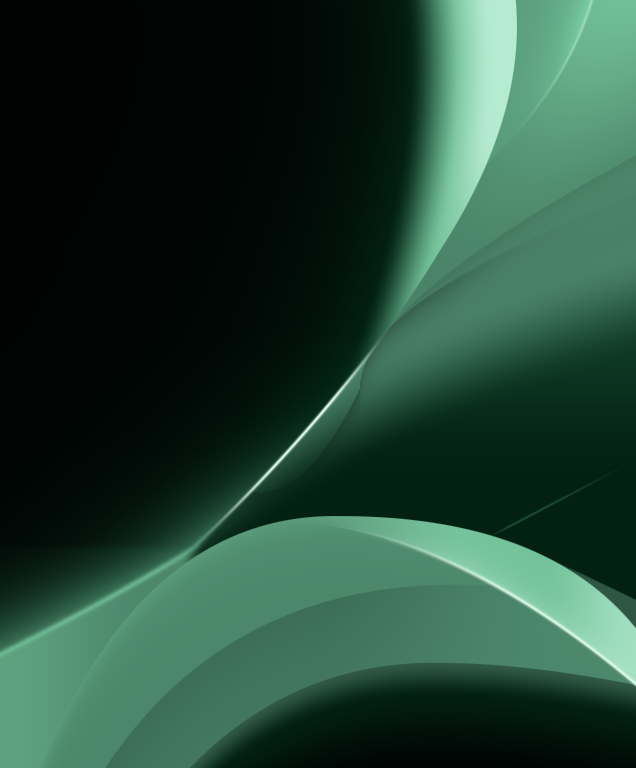
This background is drawn by a Shadertoy shader. Its source:

```glsl
// Overlapping translucent green sheets around a dark orb with a bright rim.
// Each sheet is bounded by quadratic Bezier arcs solved as functions of one
// axis, then layered back to front with soft gradients and thin glints.

const vec3 BLACK = vec3(0.0, 0.012, 0.008);
const vec3 NIGHT = vec3(0.01, 0.13, 0.075);
const vec3 DEEP  = vec3(0.06, 0.23, 0.15);
const vec3 MOSS  = vec3(0.23, 0.42, 0.33);
const vec3 SAGE  = vec3(0.30, 0.53, 0.42);
const vec3 MINT  = vec3(0.45, 0.76, 0.60);
const vec3 PALE  = vec3(0.71, 0.92, 0.82);
const vec3 WHITE = vec3(0.90, 1.0, 0.94);

const float GLOW_REACH = 0.085;   // fade of the green into the orb
const float HAZE_REACH = 0.040;   // brighter haze along the low rim
const float GLINT_WIDTH = 0.0022; // half width of the white rim
const int STREAKS = 3;

// Quadratic Bezier: value where its position component equals s.
float bow(float s, vec3 pos, vec3 val) {
    float h = pos.y - pos.x;
    float k = pos.x - 2.0 * pos.y + pos.z;
    float root = sqrt(max(h * h + k * (s - pos.x), 0.0));
    float t = (s - pos.x) / (h + (h < 0.0 ? -root : root));
    return mix(mix(val.x, val.y, t), mix(val.y, val.z, t), t);
}

// Antialiased coverage of the side where d is positive.
float cover(float d) {
    return clamp(0.5 + d / max(fwidth(d), 1e-5), 0.0, 1.0);
}

// Soft thin line around d = 0.
float glint(float d, float width) {
    return exp(-d * d / (width * width));
}

// Horizontal place of the orb's rim at height y.
float rimX(float y) {
    if (y > 0.674) return bow(y, vec3(0.974, 0.833, 0.674), vec3(0.673, 0.676, 0.573));
    if (y > 0.288) return bow(y, vec3(0.674, 0.484, 0.288), vec3(0.573, 0.458, 0.254));
    return bow(y, vec3(0.288, 0.232, 0.148), vec3(0.254, 0.169, 0.0));
}

float archY(float x) {
    if (x < 0.443) return bow(x, vec3(0.052, 0.189, 0.443), vec3(0.0, 0.333, 0.328));
    return bow(x, vec3(0.443, 0.710, 0.828), vec3(0.328, 0.328, 0.182));
}

float hollowY(float x) {
    if (x < 0.560) return bow(x, vec3(0.247, 0.378, 0.560), vec3(0.0, 0.135, 0.137));
    return bow(x, vec3(0.560, 0.677, 0.828), vec3(0.137, 0.138, 0.108));
}

// Fanned sheets and shadow to the right of the orb.
vec3 fanLayer(vec2 p) {
    float fan = p.y - bow(p.x, vec3(0.499, 0.573, 0.828), vec3(0.564, 0.659, 0.798));
    float light = smoothstep(-0.1, 0.25, fan) * smoothstep(0.5, 0.83, p.x);
    vec3 col = mix(SAGE * 0.96, MINT, light);
    for (int i = 0; i < STREAKS; i++) {
        float n = float(i);
        float d = fan + n * 0.22 * max(p.x - 0.5, 0.0) * (1.0 - 0.3 * n);
        float fade = exp(-n * 9.0 * max(p.x - 0.58, 0.0));
        col *= 1.0 - 0.11 * fade * cover(-d) * exp(-abs(d) / 0.022);
    }

    // Upper petal with a lit right edge.
    float petal = bow(p.y, vec3(1.0, 0.902, 0.811), vec3(0.771, 0.742, 0.658)) - p.x;
    float lit = exp(-max(petal, 0.0) / 0.035) * smoothstep(0.8, 1.0, p.y);
    col = mix(col, mix(SAGE * 1.15, MINT * 1.08, lit), cover(petal));
    col = mix(col, PALE, 0.55 * glint(petal, 0.002) * smoothstep(0.8, 0.96, p.y));

    // Broad shadow, faint crease and the lighter wedge by the arch.
    float shade = p.y - bow(p.x, vec3(0.326, 0.521, 0.828), vec3(0.375, 0.518, 0.609));
    vec3 dark = mix(NIGHT, DEEP, smoothstep(0.38, 0.58, p.y));
    col = mix(col, dark, smoothstep(0.065, -0.075, shade));
    float crease = p.y - 0.306 - 0.525 * (p.x - 0.647);
    float creaseFade = smoothstep(0.63, 0.67, p.x) * smoothstep(0.83, 0.70, p.x);
    col += SAGE * 0.35 * creaseFade * glint(crease, 0.0015);
    float wedge = 0.254 - 0.48 * (p.x - 0.755) - p.y;
    return mix(col, MOSS * 0.8, cover(wedge) * smoothstep(0.70, 0.77, p.x));
}

// Dark orb with its bright crescent at the upper right.
vec3 orbLayer(vec2 p, float rim, float lean) {
    float lobe = bow(p.y, vec3(1.0, 0.80, 0.56), vec3(0.560, 0.580, 0.499));
    float inside = max(min(rim, lobe) - p.x, 0.0) * lean;
    vec3 col = mix(BLACK, NIGHT * 1.25, exp(-inside / GLOW_REACH));
    float low = smoothstep(0.50, 0.20, p.y);
    col = mix(col, SAGE, 0.85 * low * exp(-inside / HAZE_REACH));
    float across = p.x - lobe;
    float pale = smoothstep(0.015, 0.08, across) * smoothstep(0.58, 0.84, p.y);
    return mix(col, mix(MINT, PALE, pale), smoothstep(-0.035, 0.040, across));
}

// Arched sheets at the bottom: body, inner fold, bright band, dark hollow.
vec3 archLayer(vec2 p, float depth) {
    vec3 col = mix(SAGE, MINT, 0.35 * exp(-depth / 0.025));
    float fold = bow(p.x, vec3(0.137, 0.286, 0.560), vec3(0.0, 0.225, 0.238)) - p.y;
    float foldFade = smoothstep(0.75, 0.40, p.x) * exp(-max(fold, 0.0) / 0.22);
    col = mix(col, MOSS, 0.9 * cover(fold) * foldFade);

    float hollow = hollowY(p.x) - p.y;
    vec3 pit = mix(NIGHT, BLACK, smoothstep(0.02, 0.15, hollow));
    pit = mix(MOSS * 0.85, pit, smoothstep(-0.005, 0.045, hollow));
    col = mix(col, pit, cover(hollow));

    float band = p.y - bow(p.x, vec3(0.391, 0.599, 0.828), vec3(0.320, 0.303, 0.109));
    float along = smoothstep(0.38, 0.62, p.x);
    vec3 sheen = mix(MINT, PALE, 0.7 * smoothstep(0.70, 0.83, p.x));
    sheen = mix(sheen, PALE, 0.4 * exp(-max(band, 0.0) / 0.02));
    col = mix(col, sheen, cover(band) * along);
    return mix(col, WHITE, 0.9 * glint(band, 0.0028) * smoothstep(0.43, 0.70, p.x));
}

void mainImage(out vec4 fragColor, in vec2 fragCoord) {
    vec2 p = fragCoord / iResolution.y;
    float rim = rimX(p.y);
    float slope = (rimX(p.y + 0.004) - rimX(p.y - 0.004)) / 0.008;
    float lean = inversesqrt(1.0 + slope * slope);
    float side = (p.x - rim) * lean;

    // Back sheets, joined to the pale floor at the lower left.
    vec3 leftFloor = mix(SAGE, MINT, 0.45 * smoothstep(0.20, 0.0, p.x));
    vec3 col = mix(leftFloor, fanLayer(p), smoothstep(0.235, 0.265, p.x));
    col = mix(orbLayer(p, rim, lean), col, cover(side));

    // Rim light: white in the middle, mint toward the lower left.
    float middle = smoothstep(0.27, 0.40, p.y) * smoothstep(0.58, 0.47, p.y);
    col = mix(col, WHITE, middle * glint(side, GLINT_WIDTH));
    float tail = smoothstep(0.34, 0.25, p.y);
    col = mix(col, MINT, 0.75 * tail * glint(side, 0.004));

    float depth = archY(p.x) - p.y;
    col = mix(col, archLayer(p, max(depth, 0.0)), cover(depth));
    fragColor = vec4(clamp(col, 0.0, 1.0), 1.0);
}
```
